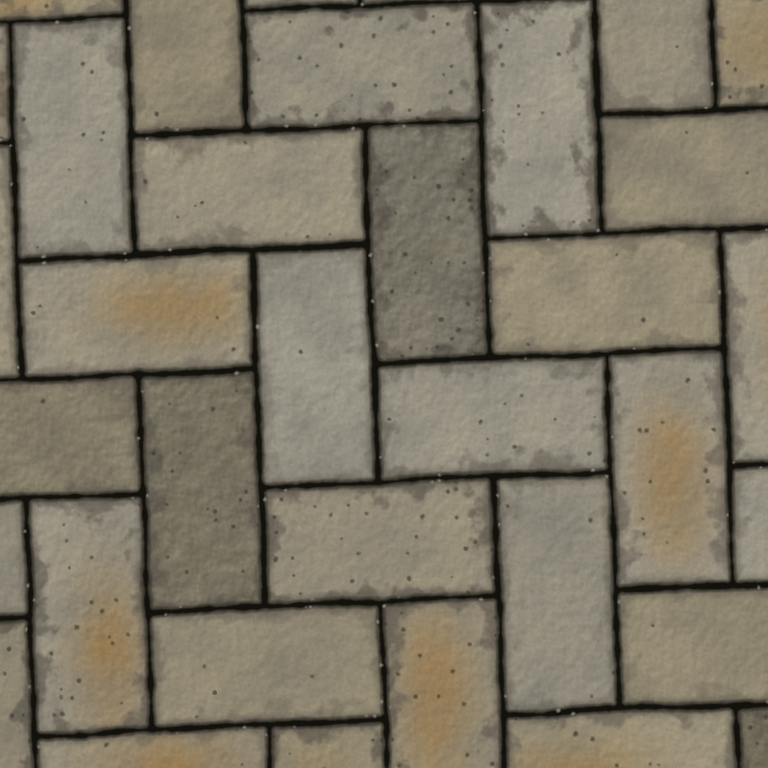
This texture is drawn by a Shadertoy shader. Its source:

```glsl
const vec3 GREY_STONE = vec3(0.595, 0.577, 0.523);
const vec3 TAN_STONE = vec3(0.575, 0.538, 0.450);
const vec3 DARK_STONE = vec3(0.325, 0.310, 0.262);
const vec3 OCHRE = vec3(0.590, 0.465, 0.285);
const vec3 GRIME = vec3(0.350, 0.325, 0.292);
const vec3 JOINT_EDGE = vec3(0.215, 0.205, 0.172);
const vec3 JOINT_CORE = vec3(0.075, 0.068, 0.048);
const vec3 GRIT = vec3(0.640, 0.620, 0.570);

float hash(vec2 p) {
    return fract(sin(dot(p, vec2(127.1, 311.7))) * 43758.5453);
}

float noise(vec2 p) {
    vec2 i = floor(p), f = fract(p);
    f = f * f * (3.0 - 2.0 * f);
    return mix(mix(hash(i), hash(i + vec2(1, 0)), f.x),
               mix(hash(i + vec2(0, 1)), hash(i + vec2(1, 1)), f.x), f.y);
}

float fbm(vec2 p) {
    float sum = 0.0, amp = 0.5;
    for (int i = 0; i < 4; i++) {
        sum += amp * noise(p);
        p = mat2(1.6, 1.2, -1.2, 1.6) * p + 5.3;
        amp *= 0.5;
    }
    return sum;
}

// Lower-index cell of the two-cell brick containing q, and the brick size
vec2 herringbone(vec2 q, out vec2 size) {
    vec2 cell = floor(q);
    float phase = mod(cell.x + cell.y, 4.0);
    bool lying = phase < 2.0;
    size = lying ? vec2(2, 1) : vec2(1, 2);
    return cell - (lying ? vec2(phase, 0) : vec2(0, phase - 2.0));
}

// Distance inward from the edge of a rounded box
float insetDistance(vec2 p, vec2 halfSize, float radius) {
    vec2 e = abs(p) - halfSize + radius;
    return radius - length(max(e, 0.0)) - min(max(e.x, e.y), 0.0);
}

// Scattered irregular dots, one candidate per grid cell
float specks(vec2 p, float density, float blur) {
    vec2 cell = floor(p);
    vec2 centre = 0.3 + 0.4 * vec2(hash(cell + 3.1), hash(cell + 8.7));
    float radius = mix(0.10, 0.28, hash(cell + 5.9));
    float dist = length(fract(p) - centre) + 0.15 * (noise(p * 4.0) - 0.5);
    return step(1.0 - density, hash(cell)) * (1.0 - smoothstep(radius - blur, radius + blur, dist));
}

vec3 brickColor(vec2 q, vec2 local, vec2 size, vec2 id, float inset, float dirt, float pixel) {
    float tone = hash(id + 11.3);
    float wear = hash(id + 27.9);
    float mottle = fbm(q * 3.0 + id * 4.1);
    float blotch = fbm(q * 6.5 + id * 7.3);

    // Base tint of each brick
    vec3 color = mix(GREY_STONE, TAN_STONE, smoothstep(0.25, 0.95, tone * 0.75 + mottle * 0.45));
    color *= (0.94 + 0.10 * hash(id + 41.7)) * (0.88 + 0.24 * mottle);

    // Ochre firing stain
    vec2 centre = (vec2(hash(id + 2.3), hash(id + 6.1)) - 0.5) * size * 0.55;
    vec2 away = (local - centre) / (size * vec2(0.32, 0.34));
    float stain = exp(-dot(away, away)) * smoothstep(0.42, 0.75, hash(id + 15.7));
    color = mix(color, OCHRE, stain * (0.35 + 0.75 * mottle));

    // Dirty bricks and blotched borders
    float soil = max(dirt, 0.65 * smoothstep(0.80, 0.95, wear));
    color = mix(color, DARK_STONE, clamp(soil * (0.55 + 0.75 * blotch), 0.0, 0.95));
    float border = 1.0 - smoothstep(0.0, 0.13, inset + (0.47 - blotch) * 0.55);
    color = mix(color, GRIME, border * mix(0.22, 0.78, wear));
    color = mix(color, GRIME, 0.45 * (1.0 - smoothstep(0.02, 0.11, inset)));

    // Surface relief and pits
    vec2 grain = q * 17.0;
    float relief = fbm(grain) - fbm(grain + vec2(0.35, 0.45));
    color *= 1.0 + relief * mix(0.16, 0.42, soil);
    color *= 1.0 + 0.05 * (noise(q * 48.0) - 0.5);
    float pits = specks(q * 14.0 + id, 0.01 + 0.10 * wear * wear, 0.07 + 14.0 * pixel);
    return mix(color, JOINT_EDGE, pits * 0.65);
}

void mainImage(out vec4 fragColor, in vec2 fragCoord) {
    vec2 uv = fragCoord / iResolution.xy;
    float pixel = 6.56 / min(iResolution.x, iResolution.y);

    // Slightly skewed paving grid, second axis pointing down
    mat2 gridAxes = mat2(0.1523, 0.0069, 0.0055, -0.155);
    vec2 gridOrigin = vec2(0.4857, 0.527);
    vec2 q = inverse(gridAxes) * (uv - gridOrigin);
    q += 0.028 * (vec2(noise(q * 2.3), noise(q * 2.3 + 31.0)) - 0.5);

    vec2 size;
    vec2 id = herringbone(q, size);
    vec2 local = q - id - 0.5 * size;
    vec2 halfSize = 0.5 * size - 0.012 * vec2(hash(id + 1.7), hash(id + 9.2));
    float inset = insetDistance(local, halfSize, 0.05);

    // Soiled patch shared by neighbouring bricks
    vec2 brickCentre = gridOrigin + gridAxes * (id + 0.5 * size);
    vec2 fromPatch = (brickCentre - vec2(0.16, 0.39)) / 0.125;
    float dirt = 0.95 * exp(-dot(fromPatch, fromPatch));
    vec3 color = brickColor(q, local, size, id, inset, dirt, pixel);

    // Ragged joints with loose grit
    float ragged = inset + 0.035 * (fbm(q * 10.0) - 0.47);
    color = mix(color, JOINT_EDGE, 0.9 * (1.0 - smoothstep(0.014, 0.045 + pixel, ragged)));
    color = mix(color, JOINT_CORE, 1.0 - smoothstep(0.010 - pixel, 0.014 + pixel, ragged));
    float grit = specks(q * 16.0, 0.06, 0.08 + 16.0 * pixel);
    color = mix(color, GRIT, 0.7 * grit * (1.0 - smoothstep(0.02, 0.05, inset)));

    fragColor = vec4(clamp(color, 0.0, 1.0), 1.0);
}
```
